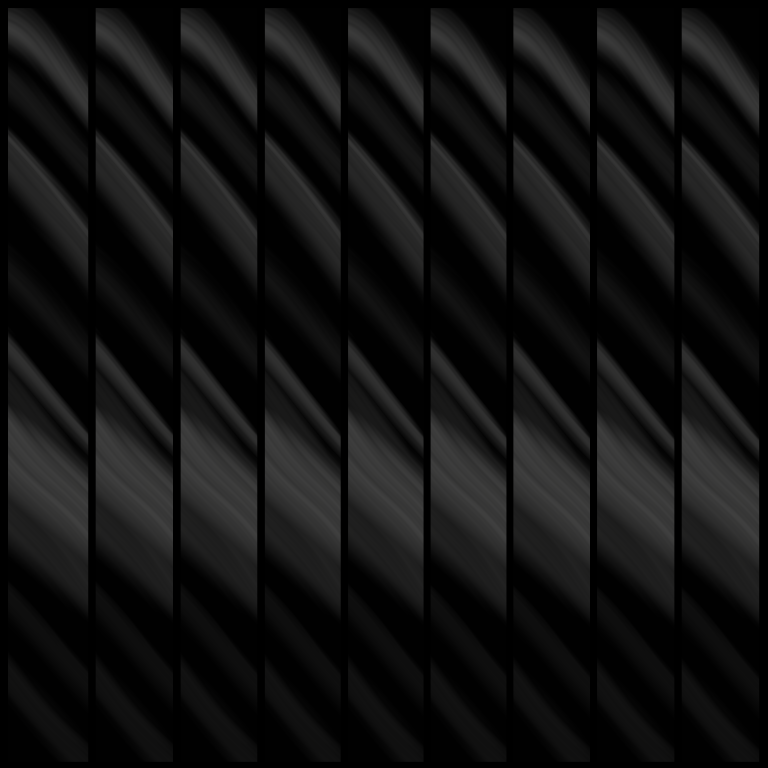
A Shadertoy shader for this pattern:

```glsl
// Nine narrow dark panels, each showing the same slanting bands of grey sheen.
// Every band is a soft strip between two sloping edges; layered sines running
// along the slope add fine brushed streaks, and panel edges vary slightly.

const float PANELS = 9.0;
const float PITCH = 0.1091;         // distance between panel left edges
const float FIRST_LEFT = 0.0156;
const float FIRST_RIGHT = 0.1152;
const float EDGE_JITTER = 0.002;
const float TOP = 0.0105;           // measured downward from the top
const float BOTTOM = 0.992;
const float DRIFT = 0.0010;         // downward shift per panel
const float BOW = 0.07;             // curvature of the upper bands
const float SLOPE = 0.118;          // fall of the streaks across one panel
const float STREAK_AMOUNT = 0.10;
const vec3 TINT = vec3(1.0, 1.0, 0.995);

const int BANDS = 11;
// Upper and lower edge at the panel's left side, then at its right side
const vec4 EDGES[BANDS] = vec4[BANDS](
    vec4(-0.015, 0.075, 0.080, 0.182),
    vec4(0.072, 0.145, 0.180, 0.262),
    vec4(0.160, 0.265, 0.275, 0.405),
    vec4(0.165, 0.200, 0.285, 0.330),
    vec4(0.305, 0.400, 0.420, 0.510),
    vec4(0.425, 0.495, 0.560, 0.600),
    vec4(0.450, 0.560, 0.600, 0.640),
    vec4(0.495, 0.700, 0.585, 0.785),
    vec4(0.600, 0.735, 0.700, 0.820),
    vec4(0.750, 0.825, 0.865, 0.940),
    vec4(0.840, 0.925, 0.955, 1.050));
// Grey level, upper feather, lower feather (feathers relative to band height)
const vec3 SHEEN[BANDS] = vec3[BANDS](
    vec3(0.215, 0.60, 0.40),
    vec3(0.080, 0.40, 0.40),
    vec3(0.155, 0.25, 0.50),
    vec3(0.200, 0.50, 0.50),
    vec3(0.075, 0.60, 0.50),
    vec3(0.180, 0.35, 0.60),
    vec3(0.095, 0.50, 0.40),
    vec3(0.225, 0.30, 0.45),
    vec3(0.120, 0.30, 0.35),
    vec3(0.055, 0.30, 0.60),
    vec3(0.065, 0.40, 0.40));

// Antialiased mask of the interval from lo to hi
float interval(float x, float lo, float hi, float pixel) {
    return clamp((x - lo) / pixel + 0.5, 0.0, 1.0)
         * clamp((hi - x) / pixel + 0.5, 0.0, 1.0);
}

// Soft sloping strip; p.x runs 0..1 across the panel, p.y points down
float band(vec2 p, vec4 edges, vec3 sheen) {
    vec2 limits = mix(edges.xy, edges.zw, p.x);
    float t = (p.y - limits.x) / (limits.y - limits.x);
    return sheen.x * smoothstep(0.0, sheen.y, t)
         * (1.0 - smoothstep(1.0 - sheen.z, 1.0, t));
}

// Brushed streaks that wander a little along the slope
float streaks(vec2 p) {
    float flow = p.y - SLOPE * p.x + 0.004 * sin(3.0 * p.x + 17.0 * p.y);
    float sum = 0.0;
    float weight = 0.5;
    float frequency = 140.0;
    for (int i = 0; i < 4; i++) {
        sum += weight * sin(frequency * flow + 1.6 * sin(2.5 * p.x + 41.0 * flow) + float(i));
        frequency *= 1.83;
        weight *= 0.7;
    }
    return sum;
}

void mainImage(out vec4 fragColor, in vec2 fragCoord) {
    vec2 uv = fragCoord / iResolution.xy;
    vec2 pixel = 1.0 / iResolution.xy;
    float down = 1.0 - uv.y;

    // Panel bounds, the first one slightly wider
    float index = clamp(floor((uv.x - 0.0095) / PITCH), 0.0, PANELS - 1.0);
    float left = FIRST_LEFT + PITCH * index + EDGE_JITTER * sin(0.85 * index - 0.9);
    left -= index < 0.5 ? 0.0036 : 0.0;
    float right = FIRST_RIGHT + PITCH * index + 0.8 * EDGE_JITTER * sin(0.85 * index - 0.2);
    float mask = interval(uv.x, left, right, pixel.x) * interval(down, TOP, BOTTOM, pixel.y);

    // Panel coordinates with drift and bow
    vec2 p = vec2((uv.x - left) / (right - left), down - DRIFT * (index - 2.0));
    p.y += BOW * p.x * (1.0 - p.x) * exp(-6.0 * max(p.y, 0.0));

    // Fine streaks fray the band edges and vary their brightness
    float grain = streaks(p);
    vec2 frayed = p + vec2(0.0, 0.003 * grain);
    float grey = 0.004;
    for (int i = 0; i < BANDS; i++) {
        grey = max(grey, band(frayed, EDGES[i], SHEEN[i]));
    }
    grey *= 1.0 + STREAK_AMOUNT * grain;

    fragColor = vec4(TINT * grey * mask, 1.0);
}
```
